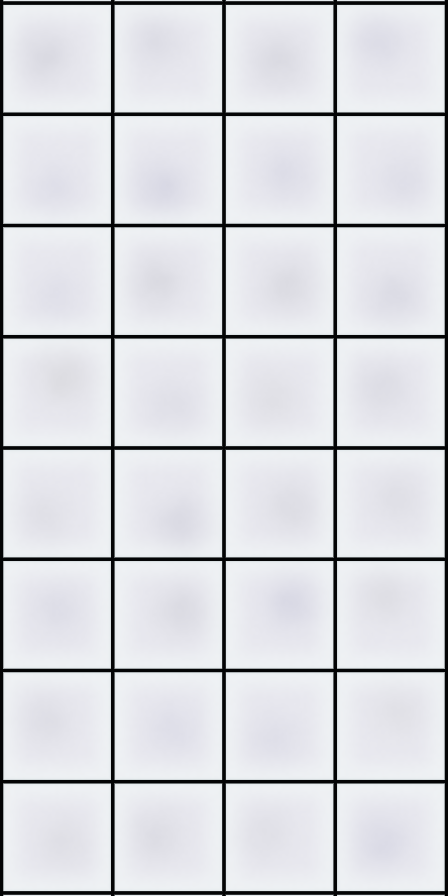
A WebGL 2 fragment shader for this pattern:

```glsl
#version 300 es
precision highp float;

uniform vec2 u_resolution;
out vec4 fragColor;

// Lengths are fractions of the canvas width, or of a tile where noted
const float TILE_SIZE = 0.2483;
const float LINE_WIDTH = 0.0080;
const float LINE_SOFTNESS = 0.0012;
const float HALO_WIDTH = 0.0040;
const float HALO_STRENGTH = 0.55;
const float STAIN_RADIUS = 0.24;   // of a tile
const float STAIN_DRIFT = 0.17;    // of a tile
const float GRAIN = 0.005;

const vec3 LINE_COLOR = vec3(0.012, 0.016, 0.018);
const vec3 HALO_COLOR = vec3(0.80, 0.85, 0.86);
const vec3 RIM_COLOR = vec3(0.935, 0.946, 0.956);
const vec3 GLAZE_COLOR = vec3(0.910, 0.910, 0.936);
const vec3 STAIN_GREY = vec3(0.860, 0.860, 0.878);
const vec3 STAIN_LILAC = vec3(0.850, 0.850, 0.898);

float hash(vec2 p) {
    vec3 q = fract(vec3(p.xyx) * 0.1031);
    q += dot(q, q.yzx + 33.33);
    return fract((q.x + q.y) * q.z);
}

float valueNoise(vec2 p) {
    vec2 i = floor(p);
    vec2 f = fract(p);
    f = f * f * (3.0 - 2.0 * f);
    float low = mix(hash(i), hash(i + vec2(1.0, 0.0)), f.x);
    float high = mix(hash(i + vec2(0.0, 1.0)), hash(i + vec2(1.0, 1.0)), f.x);
    return mix(low, high, f.y);
}

// Pale glaze with a soft stain that drifts from tile to tile
vec3 tileColor(vec2 local, vec2 id) {
    vec2 seed = id + 17.0;
    vec2 drift = vec2(hash(seed), hash(seed + 41.3)) - 0.5;
    vec2 center = drift * 2.0 * STAIN_DRIFT * vec2(0.7, 1.0);

    vec2 edge = 1.0 - smoothstep(0.22, 0.50, abs(local));
    vec3 color = mix(RIM_COLOR, GLAZE_COLOR, edge.x * edge.y);

    vec2 d = (local - center) / STAIN_RADIUS;
    float stain = exp(-dot(d, d)) * mix(0.50, 0.95, hash(seed + 73.7));
    stain *= 0.85 + 0.3 * valueNoise(local * 7.0 + seed * 9.0);
    vec3 stainColor = mix(STAIN_GREY, STAIN_LILAC, hash(seed + 97.1));
    color = mix(color, stainColor, stain);

    return color + GRAIN * (valueNoise((local + seed) * 30.0) - 0.5);
}

void main() {
    // Square grid with a crossing at the canvas center
    vec2 p = (gl_FragCoord.xy - 0.5 * u_resolution) / u_resolution.x;
    vec2 grid = p / TILE_SIZE;
    vec2 local = fract(grid) - 0.5;
    vec3 color = tileColor(local, floor(grid));

    // Distance from the edge of the nearest line
    vec2 toLine = (0.5 - abs(local)) * TILE_SIZE;
    float d = min(toLine.x, toLine.y) - 0.5 * LINE_WIDTH;

    // Faint shading beside the lines, then the lines
    float halo = HALO_STRENGTH * exp(-max(d, 0.0) / HALO_WIDTH * 1.6);
    color = mix(color, HALO_COLOR, halo);
    float blur = max(LINE_SOFTNESS, 0.6 / u_resolution.x);
    color = mix(LINE_COLOR, color, smoothstep(-blur, blur, d));

    fragColor = vec4(color, 1.0);
}
```
